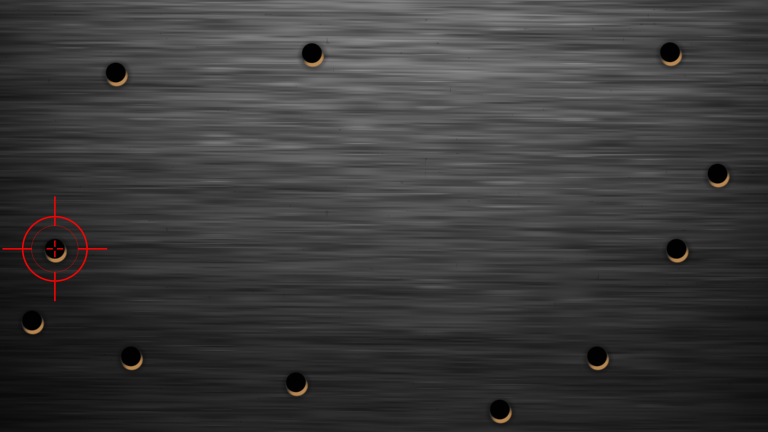
Give the GLSL for this texture, as a Shadertoy shader.

```glsl
float hash(vec2 p) {
    p = fract(p * vec2(0.1031, 0.1137));
    p += dot(p, p.yx + 33.33);
    return fract((p.x + p.y) * p.x * 17.3);
}

float noise(vec2 p) {
    vec2 i = floor(p), f = fract(p);
    f = f * f * (3.0 - 2.0 * f);
    return mix(mix(hash(i), hash(i + vec2(1, 0)), f.x),
               mix(hash(i + vec2(0, 1)), hash(i + vec2(1, 1)), f.x), f.y);
}

// Horizontal grain: long streaks with finer ones on top, centred on zero
float brushedGrain(vec2 p) {
    p.y += 0.008 * noise(p * vec2(1.5, 4.0)) + 0.006 * p.x;
    float sum = 0.0, amount = 0.24;
    vec2 scale = vec2(1.3, 36.0);
    for (int i = 0; i < 4; i++) {
        sum += amount * (noise(p * scale + float(i) * 37.0) - 0.5);
        scale *= vec2(2.1, 1.9);
        amount *= 1.25;
    }
    return sum;
}

vec3 metal(vec2 p, float aspect) {
    float side = 2.0 * (p.x / aspect - 0.53);
    float light = mix(0.145, 0.385, smoothstep(0.0, 0.95, p.y));
    light *= 1.0 - 0.52 * side * side;
    float grain = brushedGrain(p);
    float scratch = smoothstep(0.8, 1.0, noise(p * vec2(6.0, 190.0) + 71.0));
    float speck = smoothstep(0.95, 1.0, noise(p * vec2(70.0, 90.0) + 13.0));
    light *= 1.0 + 0.85 * grain + 0.3 * scratch - 0.15 * speck;
    return vec3(light);
}

float fill(float d, float px) {
    return smoothstep(0.7 * px, -0.7 * px, d);
}

// Drilled hole with a copper lip lit at the lower right
vec3 drill(vec3 color, vec2 q, float px) {
    float rim = length(q - vec2(0.002, -0.006));
    color *= 1.0 - 0.3 * smoothstep(0.04, 0.024, rim);
    float facing = dot(normalize(q + 1e-5), normalize(vec2(0.45, -1.0)));
    vec3 lip = mix(vec3(0.19, 0.18, 0.17), vec3(0.78, 0.57, 0.34),
                   smoothstep(0.1, 0.9, facing));
    color = mix(color, lip, 0.9 * fill(rim - 0.0255, 1.5 * px));
    return mix(color, vec3(0.004), fill(length(q) - 0.0228, 1.3 * px));
}

// Rings, outer arms and a small split cross
float reticle(vec2 q, float px) {
    float r = length(q);
    vec2 a = abs(q);
    float along = max(a.x, a.y), across = min(a.x, a.y);
    float ring = fill(abs(r - 0.0745) - 0.0018, px);
    float innerRing = 0.4 * fill(abs(r - 0.054) - 0.001, px);
    float arms = fill(max(across - 0.0018, abs(along - 0.087) - 0.034), px);
    float cross = fill(max(across - 0.0016, abs(along - 0.012) - 0.007), px);
    return max(max(ring, innerRing), max(arms, cross));
}

void mainImage(out vec4 fragColor, in vec2 fragCoord) {
    vec2 p = fragCoord / iResolution.y;
    float px = 1.0 / iResolution.y;
    vec3 color = metal(p, iResolution.x / iResolution.y);

    vec2 holes[11] = vec2[11](
        vec2(0.127, 0.424), vec2(0.268, 0.832), vec2(0.722, 0.877),
        vec2(1.551, 0.879), vec2(1.661, 0.598), vec2(1.566, 0.424),
        vec2(1.382, 0.175), vec2(1.157, 0.052), vec2(0.685, 0.115),
        vec2(0.303, 0.175), vec2(0.074, 0.258));
    for (int i = 0; i < 11; i++) {
        color = drill(color, p - holes[i], px);
    }

    color = mix(color, vec3(0.97, 0.01, 0.01), reticle(p - holes[0], px));
    fragColor = vec4(color, 1.0);
}
```
